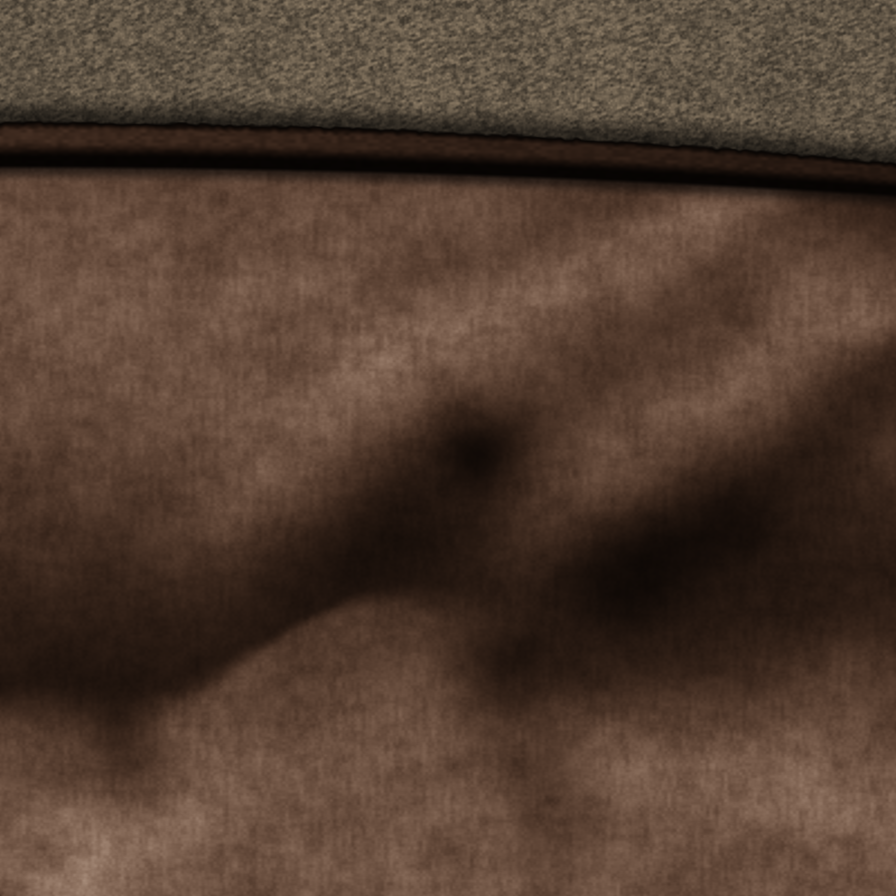
Write a Shadertoy shader that draws this texture.

```glsl
// Draped brown suede under the hem of a grey-beige woven cloth.
// Soft streaks along segments shade the folds of two overlapping cloth layers;
// value noise adds the mottled nap and the woven grain.

float hash(vec2 p) {
    vec3 q = fract(vec3(p.xyx) * 0.1031);
    q += dot(q, q.yzx + 33.33);
    return fract((q.x + q.y) * q.z);
}

float noise(vec2 p) {
    vec2 i = floor(p), f = fract(p);
    f = f * f * (3.0 - 2.0 * f);
    float low = mix(hash(i), hash(i + vec2(1, 0)), f.x);
    float high = mix(hash(i + vec2(0, 1)), hash(i + vec2(1, 1)), f.x);
    return mix(low, high, f.y);
}

float fbm(vec2 p) {
    float sum = 0.0, amp = 0.5;
    for (int i = 0; i < 5; i++) {
        sum += amp * noise(p);
        p = mat2(1.6, 1.2, -1.2, 1.6) * p + 17.3;
        amp *= 0.55;
    }
    return sum / 1.055;
}

// Gaussian streak from a to b; its strength runs from gain.x to gain.y.
float streak(vec2 p, vec2 a, vec2 b, float width, vec2 gain) {
    vec2 ab = b - a;
    float t = clamp(dot(p - a, ab) / dot(ab, ab), 0.0, 1.0);
    vec2 d = (p - a - ab * t) / width;
    return mix(gain.x, gain.y, t) * exp(-dot(d, d));
}

// Warm brown ramp from near black to light tan.
vec3 suedeColor(float light) {
    return light * (vec3(1.0, 0.58, 0.36) + light * vec3(0.0, 0.4, 0.57));
}

// Height of the crest where the lower layer covers the upper one.
float crestHeight(float x) {
    return 0.215 + 0.118 * smoothstep(0.15, 0.43, x)
         - 0.055 * smoothstep(0.47, 0.72, x) + 0.02 * smoothstep(0.75, 1.0, x);
}

float upperFolds(vec2 p) {
    float s = mix(0.12, 0.41, smoothstep(0.2, 0.62, p.y));
    s -= 0.05 * smoothstep(0.73, 0.81, p.y);
    // main diagonal ridge and the hollow below it
    s += streak(p, vec2(0.26, 0.427), vec2(0.43, 0.596), 0.06, vec2(0.1, 0.06));
    s += streak(p, vec2(0.43, 0.596), vec2(0.80, 0.765), 0.04, vec2(0.05, 0.06));
    s += streak(p, vec2(0.34, 0.375), vec2(0.52, 0.49), 0.07, vec2(-0.08, -0.17));
    s += streak(p, vec2(0.54, 0.503), vec2(0.81, 0.675), 0.05, vec2(-0.12, -0.11));
    // second ridge and hollow on the right
    s += streak(p, vec2(0.586, 0.388), vec2(0.96, 0.645), 0.045, vec2(0.06, 0.04));
    s += streak(p, vec2(0.70, 0.362), vec2(1.02, 0.585), 0.065, vec2(-0.09, -0.21));
    s += streak(p, vec2(0.92, 0.625), vec2(1.0, 0.657), 0.02, vec2(0.03, 0.08));
    // shadows at the valley and under the hem
    s += streak(p, vec2(0.45, 0.37), vec2(1.0, 0.41), 0.07, vec2(-0.07, -0.08));
    s += streak(p, vec2(0.42, 0.68), vec2(0.75, 0.80), 0.04, vec2(-0.05, -0.07));
    s += streak(p, vec2(0.91, 0.755), vec2(1.02, 0.76), 0.06, vec2(-0.12, -0.2));
    return s;
}

float lowerFolds(vec2 p, float depth) {
    float s = mix(0.25, 0.42, smoothstep(-0.02, 0.17, depth));
    s += streak(p, vec2(0.19, 0.205), vec2(0.43, 0.318), 0.025, vec2(0.07, 0.03));
    s += streak(p, vec2(0.24, 0.18), vec2(0.09, 0.02), 0.06, vec2(0.06, 0.11));
    s += streak(p, vec2(0.13, 0.20), vec2(0.15, 0.12), 0.04, vec2(-0.1, -0.08));
    s += streak(p, vec2(0.0, 0.17), vec2(0.07, 0.17), 0.04, vec2(0.05, 0.05));
    s += streak(p, vec2(0.55, 0.25), vec2(0.62, 0.07), 0.055, vec2(-0.12, -0.1));
    s += streak(p, vec2(0.60, 0.27), vec2(0.82, 0.25), 0.05, vec2(-0.11, -0.07));
    s += streak(p, vec2(0.74, 0.16), vec2(0.95, 0.10), 0.06, vec2(0.04, 0.05));
    return s;
}

vec3 suede(vec2 p) {
    vec2 warp = p + 0.02 * (vec2(fbm(p * 7.0), fbm(p * 7.0 + 31.0)) - 0.5);
    float depth = crestHeight(warp.x) - warp.y;
    float soft = mix(0.035, 0.008, exp(-pow((p.x - 0.34) / 0.13, 2.0)));
    float light = mix(upperFolds(warp), lowerFolds(warp, depth),
                      smoothstep(-soft, soft, depth));
    // mottled nap, short horizontal and vertical threads, fine grain
    float nap = 0.42 * (fbm(p * vec2(18.0, 22.0)) - 0.5);
    nap += 0.22 * (fbm(p * vec2(45.0, 95.0)) - 0.5);
    nap += 0.14 * (noise(p * vec2(190.0, 55.0)) - 0.5);
    nap += 0.12 * (noise(p * 300.0) - 0.5);
    return suedeColor(max(light, 0.07) * (1.0 + nap));
}

vec3 wool(vec2 p, float above) {
    vec2 slant = vec2(p.x + 0.5 * p.y, p.y - 0.4 * p.x);
    float grain = 0.55 * (noise(slant * vec2(170.0, 290.0)) - 0.5);
    grain += 0.3 * (noise(p * 400.0) - 0.5);
    grain += 0.18 * (fbm(p * vec2(28.0, 7.0)) - 0.5);
    float light = 0.37 + 0.03 * exp(-pow((p.x - 0.5) / 0.3, 2.0));
    light *= mix(0.4, 1.0, smoothstep(0.0, 0.035, above));
    return light * (1.0 + grain) * vec3(1.0, 0.88, 0.72);
}

// Rolled piping: t runs from its lower edge to the hem.
vec3 piping(vec2 p, float t) {
    float roll = smoothstep(0.22, 0.6, t) * (1.0 - smoothstep(0.8, 1.0, t));
    float light = 0.025 + mix(0.21, 0.12, p.x) * roll;
    return suedeColor(light * (0.85 + 0.3 * noise(p * vec2(150.0, 260.0))));
}

void mainImage(out vec4 fragColor, in vec2 fragCoord) {
    vec2 p = fragCoord / iResolution.xy;
    float hem = 0.864 - 0.046 * p.x * p.x + 0.003 * (noise(p * 160.0) - 0.5);
    float seam = 0.813 - 0.032 * p.x * p.x;
    vec3 color = suede(p) * mix(0.45, 1.0, smoothstep(0.0, 0.018, seam - p.y));
    color = mix(color, piping(p, (p.y - seam) / (hem - seam)),
                smoothstep(-0.003, 0.003, p.y - seam));
    color = mix(color, wool(p, p.y - hem), smoothstep(-0.002, 0.002, p.y - hem));
    fragColor = vec4(color, 1.0);
}
```
